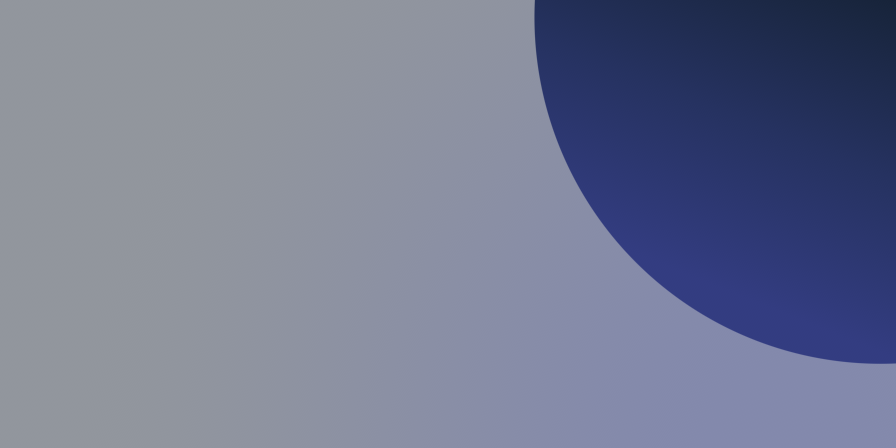
Give the GLSL for this background, as a Shadertoy shader.

```glsl
// A large indigo disc cropped by the upper right corner of a soft gray field.
// The field holds a wide periwinkle glow near the lower right; the disc is a
// signed distance circle shaded by a tilted gradient. Units: canvas height.

#define DISC_CENTER vec2(1.966, 0.961)
#define DISC_RADIUS 0.773
#define DISC_SHADE_ORIGIN vec2(2.0, 1.0)
#define DISC_SHADE_SLOPE vec2(0.50, 1.25)
#define GLOW_CENTER vec2(1.75, 0.0)
#define GLOW_INNER 0.1
#define GLOW_OUTER 1.6

const vec3 FIELD_GRAY = vec3(0.571, 0.588, 0.616);
const vec3 GLOW_PERIWINKLE = vec3(0.514, 0.537, 0.675);
const vec3 DISC_NAVY = vec3(0.090, 0.140, 0.225);
const vec3 DISC_MIDTONE = vec3(0.148, 0.196, 0.378);
const vec3 DISC_INDIGO = vec3(0.200, 0.237, 0.505);

// Gray field with a broad radial glow
vec3 fieldColor(vec2 p) {
    float glow = 1.0 - smoothstep(GLOW_INNER, GLOW_OUTER, length(p - GLOW_CENTER));
    return mix(FIELD_GRAY, GLOW_PERIWINKLE, glow);
}

// Dark at the corner, brighter toward the lower left
vec3 discColor(vec2 p) {
    float shade = clamp(dot(DISC_SHADE_ORIGIN - p, DISC_SHADE_SLOPE), 0.0, 1.0);
    vec3 darkHalf = mix(DISC_NAVY, DISC_MIDTONE, min(shade * 2.0, 1.0));
    return mix(darkHalf, DISC_INDIGO, max(shade * 2.0 - 1.0, 0.0));
}

void mainImage(out vec4 fragColor, in vec2 fragCoord) {
    vec2 p = fragCoord / iResolution.y;
    float pixel = 1.0 / iResolution.y;

    // Composite the disc with a smooth edge about one pixel wide
    float discDistance = length(p - DISC_CENTER) - DISC_RADIUS;
    float discMask = 1.0 - smoothstep(-0.75 * pixel, 0.75 * pixel, discDistance);
    vec3 color = mix(fieldColor(p), discColor(p), discMask);

    // Fine ordered dither hides banding in the gradients
    vec2 cell = floor(fragCoord);
    float dither = fract(52.9829 * fract(dot(cell, vec2(0.06711, 0.00584)))) - 0.5;
    fragColor = vec4(color + dither / 255.0, 1.0);
}
```
